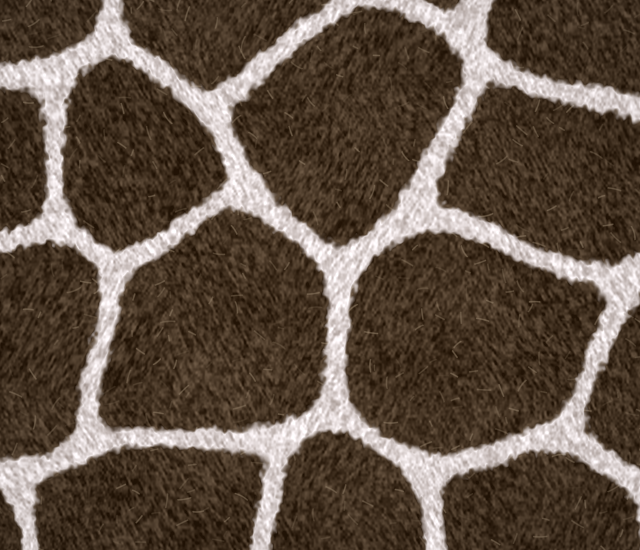
This texture is drawn by a WebGL 1 fragment shader. Its source:

```glsl
precision highp float;
// Giraffe hide: dark brown furry patches split by a net of pale, ragged bands.
uniform vec2 u_resolution;

#define CELLS 2.65        // patches per canvas height
#define JITTER 0.68       // irregularity of the patches
#define BAND 0.0185       // half width of the pale bands
#define CORNER 0.13       // rounding where bands meet
#define RAGGED 0.017      // depth of the tufts on band edges
#define SOFT 0.0045       // softness of band edges
#define HAIR_CELL 0.034   // spacing of stray hairs
#define BROWN_LOW vec3(0.125, 0.070, 0.018)
#define BROWN_HIGH vec3(0.375, 0.302, 0.230)
#define PALE_LOW vec3(0.700, 0.652, 0.635)
#define PALE_HIGH vec3(1.030, 1.005, 1.015)
#define STRAY vec3(0.560, 0.490, 0.400)

float hash(vec2 p) {
  vec3 q = fract(vec3(p.xyx) * 0.1031);
  q += dot(q, q.yzx + 33.33);
  return fract((q.x + q.y) * q.z);
}

vec2 hash2(vec2 p) {
  return vec2(hash(p + 17.3), hash(p + 71.9));
}

float noise(vec2 p) {
  vec2 i = floor(p), f = fract(p);
  f = f * f * (3.0 - 2.0 * f);
  return mix(mix(hash(i), hash(i + vec2(1, 0)), f.x),
             mix(hash(i + vec2(0, 1)), hash(i + vec2(1, 1)), f.x), f.y);
}

vec2 rotate(vec2 p, float a) {
  float c = cos(a), s = sin(a);
  return vec2(c * p.x - s * p.y, s * p.x + c * p.y);
}

float smoothMin(float a, float b, float k) {
  float h = max(k - abs(a - b), 0.0) / k;
  return min(a, b) - 0.25 * h * h * k;
}

// Patch centre: jittered grid with every other row shifted
vec2 centre(vec2 id) {
  return id + 0.5 + vec2(0.5 * mod(id.y, 2.0), 0.0) + JITTER * (hash2(id) - 0.5);
}

// Distance to the nearest patch border, rounded in the corners
float borderDistance(vec2 p) {
  vec2 base = floor(p), nearId = base, toNear = vec2(9.0);
  for (int j = -2; j <= 2; j++)
    for (int i = -2; i <= 2; i++) {
      vec2 id = base + vec2(i, j);
      vec2 r = centre(id) - p;
      if (dot(r, r) < dot(toNear, toNear)) { toNear = r; nearId = id; }
    }
  float d = 2.0;
  for (int j = -2; j <= 2; j++)
    for (int i = -2; i <= 2; i++) {
      if (i == 0 && j == 0) continue;
      vec2 r = centre(nearId + vec2(i, j)) - p;
      d = smoothMin(d, dot(0.5 * (r + toNear), normalize(r - toNear)), CORNER);
    }
  return d;
}

// Short fine strands in two directions that swap over the hide
float furGrain(vec2 p) {
  float lean = smoothstep(0.3, 0.7, noise(p * 5.0 + 3.0));
  float a = noise(rotate(p, 0.45) * vec2(210.0, 75.0));
  float b = noise(rotate(p, -0.5) * vec2(210.0, 75.0) + 40.0);
  float fine = noise(p * vec2(240.0, 190.0) + 9.0);
  return 0.6 * mix(a, b, lean) + 0.4 * fine;
}

// Sparse, thin, slightly bent loose hairs
float strayHairs(vec2 p, float pixel) {
  vec2 base = floor(p / HAIR_CELL);
  float cover = 0.0;
  for (int j = -1; j <= 1; j++)
    for (int i = -1; i <= 1; i++) {
      vec2 id = base + vec2(i, j);
      vec2 rnd = hash2(id + 200.0);
      vec2 q = rotate(p - (id + rnd) * HAIR_CELL, 6.283 * hash(id + 320.0));
      float reach = HAIR_CELL * (0.12 + 0.25 * rnd.x);
      q.y += (rnd.y - 0.5) * 25.0 * q.x * q.x;
      float d = length(vec2(max(abs(q.x) - reach, 0.0), q.y));
      float strength = smoothstep(0.35, 1.0, hash(id + 411.0));
      cover = max(cover, strength * (1.0 - smoothstep(0.0, 0.001 + pixel, d)));
    }
  return cover;
}

void main() {
  float pixel = 1.0 / u_resolution.y;
  vec2 uv = gl_FragCoord.xy / u_resolution;
  vec2 p = gl_FragCoord.xy * pixel;

  // Bands: gently bent borders with tufted edges
  vec2 bend = vec2(noise(p * 7.0), noise(p * 7.0 + 50.0)) - 0.5;
  float grain = furGrain(p + 0.02 * bend);
  float tuft = 0.6 * noise(rotate(p, 0.3) * vec2(85.0, 48.0)) + 0.4 * noise(p * 125.0 + 7.0);
  float d = borderDistance((p + 0.026 * bend) * CELLS + vec2(4.3, 7.6)) / CELLS;
  d += RAGGED * (tuft - 0.5) + 0.008 * (grain - 0.5);
  d += 0.006 * (noise(p * 6.0 + 21.0) - 0.5);
  float soft = SOFT + 0.5 * pixel;
  float band = 1.0 - smoothstep(BAND - soft, BAND + soft, d);

  // Fur colours with broad mottling and darker canvas corners
  float strand = 0.5 + 1.4 * (grain - 0.5);
  float mottle = 0.22 * (noise(p * 9.0 + 13.0) - 0.5);
  vec3 brown = mix(BROWN_LOW, BROWN_HIGH, clamp(strand + mottle, 0.0, 1.2));
  brown = mix(brown, STRAY, 0.55 * strayHairs(p, pixel));
  vec3 pale = mix(PALE_LOW, PALE_HIGH, strand);
  float shade = 1.06 - 0.32 * dot(uv - 0.5, uv - 0.5);
  vec3 colour = mix(brown * shade, pale * mix(1.0, shade, 0.4), band);
  gl_FragColor = vec4(clamp(colour, 0.0, 1.0), 1.0);
}
```
